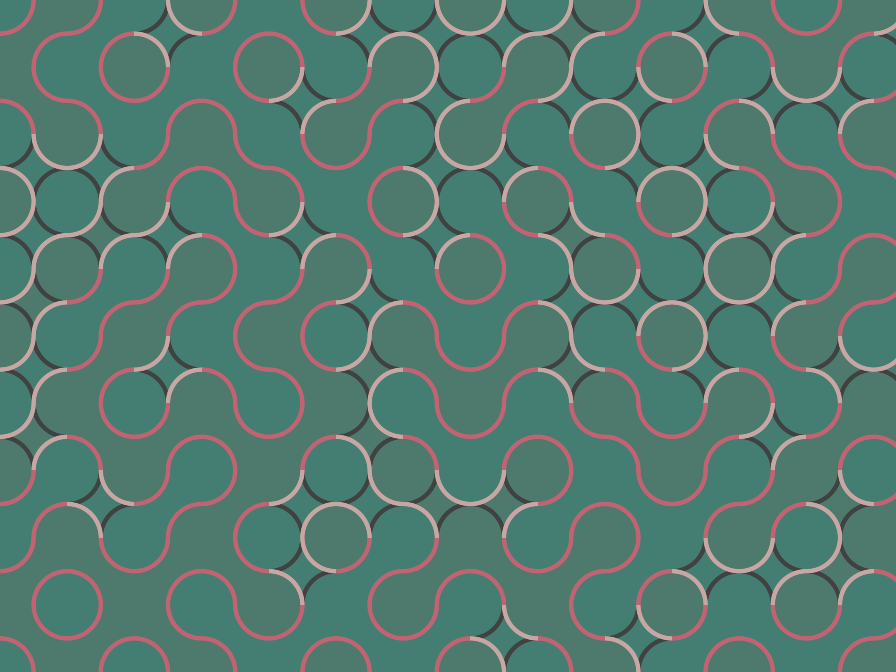
A WebGL 1 fragment shader for this pattern:

```glsl
precision highp float;

uniform vec2 u_resolution;

#define ROWS 10.0
#define LINE_WIDTH 0.066
#define CROSSED_SHARE 0.40
#define CLUSTERING 0.5
#define CLUSTER_SIZE 3.0
#define ODD_BIAS 0.78
#define TEAL vec3(0.267, 0.494, 0.451)
#define OLIVE vec3(0.302, 0.478, 0.424)
#define ROSE vec3(0.76, 0.39, 0.45)
#define BLUSH vec3(0.78, 0.65, 0.64)
#define CHARCOAL vec3(0.25, 0.26, 0.26)

float hash(vec2 p) {
  vec3 q = fract(p.xyx * 0.1031);
  q += dot(q, q.yzx + 33.33);
  return fract((q.x + q.y) * q.z);
}

float valueNoise(vec2 p) {
  vec2 cell = floor(p);
  vec2 t = smoothstep(0.0, 1.0, fract(p));
  float low = mix(hash(cell), hash(cell + vec2(1.0, 0.0)), t.x);
  float high = mix(hash(cell + vec2(0.0, 1.0)), hash(cell + 1.0), t.x);
  return mix(low, high, t.y);
}

// Distance to the nearer end of the rising or falling diagonal
float risingCorners(vec2 f) {
  return min(length(f), length(1.0 - f));
}

float fallingCorners(vec2 f) {
  return risingCorners(vec2(1.0 - f.x, f.y));
}

// Coverage of the quarter circles around a pair of corners
float arcLine(float cornerDistance, float pixel) {
  float edge = abs(cornerDistance - 0.5) - 0.5 * LINE_WIDTH;
  return 1.0 - smoothstep(-0.5 * pixel, 0.5 * pixel, edge);
}

void main() {
  vec2 p = gl_FragCoord.xy / u_resolution.y * ROWS;
  float pixel = ROWS / u_resolution.y;
  vec2 tile = floor(p);
  vec2 f = p - tile;

  // Crossed tiles gather in loose clusters
  float cluster = valueNoise(tile / CLUSTER_SIZE + 17.0) - 0.5;
  float chance = CROSSED_SHARE + CLUSTERING * cluster;
  bool crossed = hash(tile + 41.0) < chance;

  // Each tile rounds off either its odd or its even corners
  float oddChance = crossed ? ODD_BIAS : 0.5;
  float cutParity = step(hash(tile + 83.0), oddChance);
  float tileParity = mod(tile.x + tile.y, 2.0);
  bool rising = abs(cutParity - tileParity) < 0.5;
  float front = rising ? risingCorners(f) : fallingCorners(f);
  float back = rising ? fallingCorners(f) : risingCorners(f);

  // Two-colour ground that stays continuous across tiles
  vec3 cornerColor = mix(TEAL, OLIVE, cutParity);
  vec3 middleColor = mix(OLIVE, TEAL, cutParity);
  float outside = smoothstep(-0.5 * pixel, 0.5 * pixel, front - 0.5);
  vec3 color = mix(cornerColor, middleColor, outside);

  // Dark arcs pass below the light ones in crossed tiles
  if (crossed) color = mix(color, CHARCOAL, arcLine(back, pixel));
  vec3 lineColor = crossed ? BLUSH : ROSE;
  color = mix(color, lineColor, arcLine(front, pixel));

  gl_FragColor = vec4(color, 1.0);
}
```
